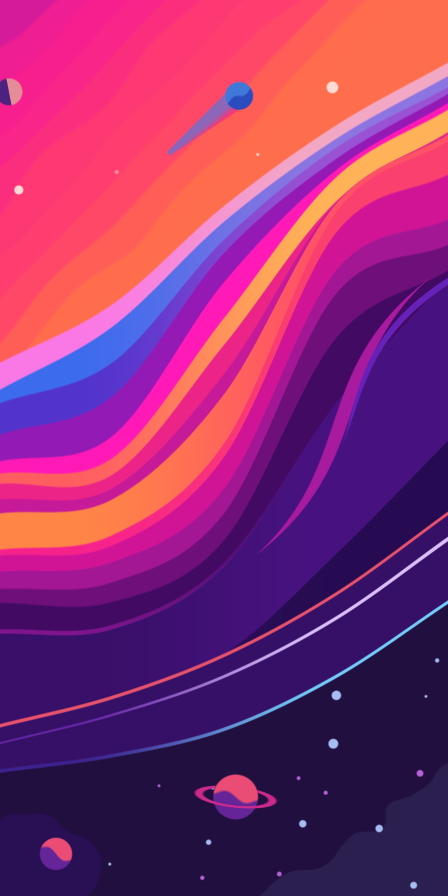
Give the GLSL for this background, as a WebGL 1 fragment shader.

```glsl
precision highp float;
uniform vec2 u_resolution;

vec2 p;        // x in 0..1, y in 0..2
float px;      // size of one pixel
vec3 col;
vec4 knots;    // spline weights of the first four knots
float lastKnot;

float hash(vec2 v) {
  return fract(sin(dot(v, vec2(127.1, 311.7))) * 43758.5);
}

float noise(vec2 v) {
  vec2 i = floor(v), f = smoothstep(0., 1., fract(v));
  return mix(mix(hash(i), hash(i + vec2(1, 0)), f.x),
             mix(hash(i + vec2(0, 1)), hash(i + 1.), f.x), f.y);
}

float cover(float d) { return 1. - smoothstep(-px, px, d); }

void paint(vec3 c, float amount) { col = mix(col, c, amount); }

// Catmull-Rom weight of a knot at distance t
float kernel(float t) {
  t = abs(t);
  if (t < 1.) return (1.5 * t - 2.5) * t * t + 1.;
  return t < 2. ? ((2.5 - .5 * t) * t - 4.) * t + 2. : 0.;
}

void setKnots(float t) {
  float before = kernel(t + 1.), after = kernel(t - 5.);
  knots = vec4(kernel(t), kernel(t - 1.), kernel(t - 2.), kernel(t - 3.));
  knots += vec4(2. * before, -before, 0, -after);
  lastKnot = kernel(t - 4.) + 2. * after;
}

// Height above a curve through five evenly spaced knots
float above(vec4 h, float last) { return p.y - dot(knots, h) - lastKnot * last; }

void band(vec4 h, float last, vec3 c) { paint(c, cover(above(h, last) * .75)); }

void planet(vec2 centre, float r, vec2 light, vec3 lit, vec3 shade) {
  vec2 q = (p - centre) / r;
  float side = dot(q, light) + .15 * sin(q.x * 4.);
  paint(mix(shade, lit, smoothstep(-.08, .08, side)), cover((length(q) - 1.) * r));
}

void stars(float cell, float density, float mask, vec3 a, vec3 b) {
  vec2 id = floor(p / cell);
  vec2 spot = (id + .2 + .6 * vec2(hash(id), hash(id + 7.3))) * cell;
  float size = mix(.003, .011, pow(hash(id + 3.1), 2.));
  mask *= step(hash(id + 5.7), density);
  paint(mix(a, b, step(.5, hash(id + 9.2))), mask * cover(length(p - spot) - size));
}

void main() {
  p = gl_FragCoord.xy / u_resolution * vec2(1, 2);
  px = 1. / u_resolution.x;
  setKnots(p.x * 4.);
  float right = smoothstep(.15, .75, p.x);

  // Sky in soft diagonal steps
  float s = p.x + 2. - p.y + .07 * noise(vec2(p.x + p.y, p.x - p.y) * vec2(4, 9));
  s = (floor(s * 11.) + smoothstep(.4, .6, fract(s * 11.))) / 11.;
  col = mix(vec3(.78, .1, .62), vec3(.97, .12, .56), smoothstep(0., .25, s));
  paint(vec3(1, .24, .43), smoothstep(.25, .65, s));
  paint(vec3(1, .43, .3), smoothstep(.65, .92, s));
  vec3 cream = vec3(1, .86, .84);
  stars(.17, .22, 1., cream, vec3(1, .55, .6));
  paint(cream, cover(length(p - vec2(.742, 1.805)) - .013));
  paint(cream, cover(length(p - vec2(.042, 1.576)) - .01));
  planet(vec2(.02, 1.795), .03, vec2(1, .3), vec3(.9, .55, .6), vec3(.3, .13, .5));

  // Comet with a tapered tail
  vec2 head = vec2(.534, 1.786), tail = vec2(-.154, -.126), q = p - head;
  float along = clamp(dot(q, tail) / dot(tail, tail), 0., 1.);
  float under = smoothstep(0., .02, q.x * .63 - q.y * .77);
  paint(mix(vec3(.55, .4, .72), vec3(.95, .22, .48), under),
        cover(length(q - tail * along) - mix(.026, .006, along)));
  planet(head, .031, vec2(-.5, .8), vec3(.25, .47, .85), vec3(.17, .3, .75));

  // Flowing ribbons, from top to bottom
  band(vec4(1.19, 1.32, 1.54, 1.72), 1.86, mix(vec3(.98, .47, .9), vec3(.95, .66, .77), right));
  band(vec4(1.13, 1.27, 1.505, 1.69), 1.83, mix(vec3(.24, .42, .93), vec3(.55, .46, .88), right));
  band(vec4(1.1, 1.19, 1.465, 1.67), 1.805, mix(vec3(.32, .2, .8), vec3(.6, .32, .83), right));
  band(vec4(1.03, 1.115, 1.435, 1.645), 1.79, vec3(.58, .1, .71));
  band(vec4(.97, 1.026, 1.37, 1.62), 1.77, vec3(1, .1, .72));
  band(vec4(.943, .977, 1.29, 1.604), 1.755, mix(vec3(1, .37, .38), vec3(1, .7, .34), right));
  band(vec4(.92, .94, 1.23, 1.55), 1.705, vec3(.93, .14, .53));
  band(vec4(.885, .91, 1.165, 1.547), 1.702, vec3(.78, .1, .6));
  band(vec4(.854, .885, 1.12, 1.545), 1.7, mix(vec3(1, .52, .28), vec3(1, .32, .4), right));
  band(vec4(.773, .805, 1.01, 1.525), 1.685, mix(vec3(.97, .13, .55), vec3(.98, .25, .43), right));
  band(vec4(.76, .782, .98, 1.48), 1.61, vec3(.82, .08, .59));
  band(vec4(.724, .745, .909, 1.396), 1.51, vec3(.64, .09, .58));
  band(vec4(.685, .7, .854, 1.344), 1.453, vec3(.43, .06, .48));
  band(vec4(.654, .656, .794, 1.245), 1.396, vec3(.26, .04, .39));
  float fold = above(vec4(.59, .6, .74, 1.1), 1.38);
  paint(mix(vec3(.22, .06, .41), vec3(.28, .07, .5), right), cover(fold));
  paint(vec3(.5, .08, .55), cover(abs(fold) - .005) * (1. - right));
  band(vec4(.385, .45, .54, .763), 1.016, mix(vec3(.2, .06, .39), vec3(.15, .045, .32), right));

  // Tapered streaks climbing the lower right
  float u = p.y - 1.07, taper = .016 - .17 * u * u;
  float streak = abs(p.x - .765 - .34 * u - 3. * u * u * u) - taper;
  paint(vec3(.66, .1, .62), cover(streak) * step(0., taper));
  streak = abs(p.x - .785 - .3 * u - 4.5 * u * u * u) - .03 * u - .003;
  paint(vec3(.4, .13, .72), cover(streak) * smoothstep(-.08, 0., u));

  // Orbit lines and the rim of open space
  float orange = above(vec4(.38, .443, .537, .674), .854);
  float lilac = above(vec4(.341, .404, .49, .62), .797);
  float rim = above(vec4(.279, .313, .372, .49), .656);
  paint(vec3(.21, .06, .4), cover(orange));
  paint(vec3(.9, .32, .42), cover(abs(orange) - .004));
  paint(mix(vec3(.4, .15, .65), vec3(.85, .75, .98), right), cover(abs(lilac) - .002 - .003 * p.x));
  paint(vec3(.13, .06, .25), cover(rim));
  paint(mix(vec3(.24, .13, .55), vec3(.45, .8, .98), right), cover(abs(rim) - .004));

  // Nebulae, stars and planets
  float wobble = .06 * noise(p * 14.) - .03;
  paint(vec3(.17, .12, .31), cover(p.y + .38 - .65 * p.x + wobble));
  paint(vec3(.16, .06, .33), cover(length(p - vec2(.1, .08)) - .11 + wobble));
  stars(.1, .42, cover(rim + .03), vec3(.72, .38, .85), vec3(.65, .74, .95));
  vec3 coral = vec3(.92, .3, .46), plum = vec3(.4, .14, .6);
  planet(vec2(.125, .094), .036, vec2(.45, .85), coral, plum);
  vec2 centre = vec2(.526, .221);
  planet(centre, .05, vec2(.25, .95), coral, plum);
  q = p - centre;
  float hidden = cover(length(q) - .05) * smoothstep(-px, px, q.y);
  q.y += .1 * q.x;
  float ring = abs(length(q * vec2(1, 3.8)) - .082) - .009;
  paint(vec3(.8, .16, .55), cover(ring * .5) * (1. - hidden));

  gl_FragColor = vec4(col, 1);
}
```
